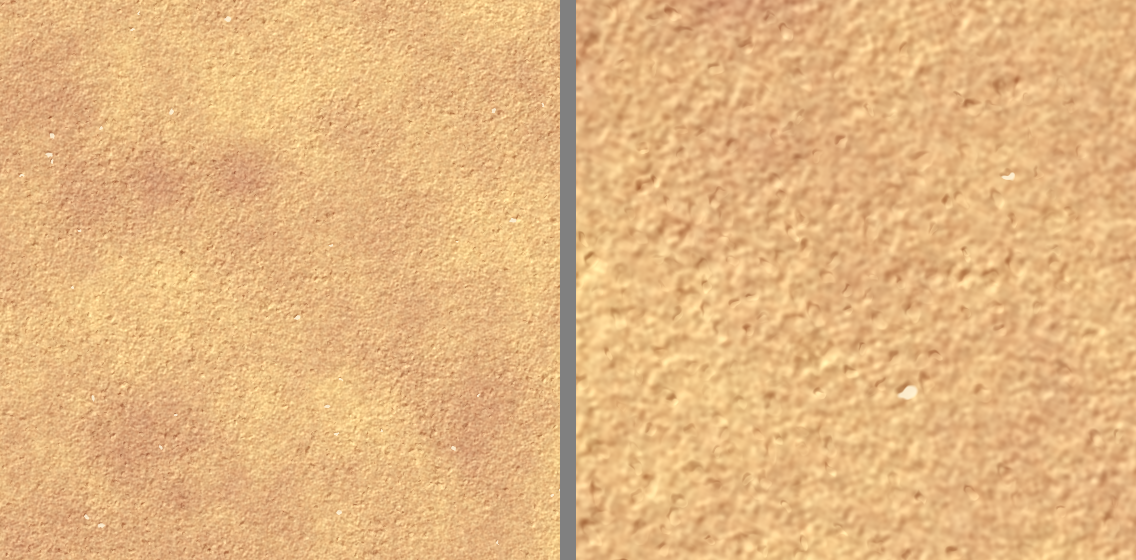
Left, the full canvas; right, a detail of the centre.
This texture is drawn by a Shadertoy shader. Its source:

```glsl
// Fine warm sand seen from above: soft ochre mottling, a grainy relief lit
// from one side, and scattered pebbles with small shadows and pale specks.
// Relief is a directional difference of value noise; pebbles sit on a jittered grid.

#define BASE_COLOR    vec3(0.905, 0.722, 0.506)
#define TONE_STEP     vec3(0.042, 0.052, 0.046)
#define YELLOW_TINT   vec3(0.000, 0.005, -0.010)
#define SPECK_COLOR   vec3(1.00, 0.95, 0.84)
#define LIGHT_DIR     vec2(0.56, -0.83)
#define MOTTLE_SCALE  5.0
#define MOTTLE_TONE   0.50
#define RELIEF_TONE   2.7
#define GRAIN_TONE    2.3
#define PEBBLE_CELLS  64.0
#define PEBBLE_SHARE  0.55
#define SPECK_SHARE   0.018

float hash(vec2 cell, float seed) {
    uvec2 q = uvec2(ivec2(floor(cell))) * uvec2(1597u, 3571u);
    uint n = q.x ^ (q.y + uint(seed) * 7919u);
    n = (n ^ (n >> 15)) * 73471u;
    n = (n ^ (n >> 13)) * 91193u;
    n = (n ^ (n >> 16)) * 40503u;
    n ^= n >> 15;
    return float(n & 65535u) / 65535.0;
}

float noise(vec2 p, float seed) {
    vec2 i = floor(p), f = p - i;
    f = f * f * (3.0 - 2.0 * f);
    float low = mix(hash(i, seed), hash(i + vec2(1, 0), seed), f.x);
    float high = mix(hash(i + vec2(0, 1), seed), hash(i + vec2(1, 1), seed), f.x);
    return mix(low, high, f.y);
}

mat2 rotation(float angle) {
    float c = cos(angle), s = sin(angle);
    return mat2(c, s, -s, c);
}

float fbm(vec2 p, float seed) {
    float sum = 0.0, weight = 0.5;
    for (int i = 0; i < 5; i++) {
        sum += weight * (noise(p, seed + float(i)) - 0.5);
        p = rotation(0.7) * p * 2.03 + 5.3;
        weight *= 0.68;
    }
    return sum;
}

// Brightness of one relief layer: height drop along the light direction.
float relief(vec2 uv, float cells, float angle, float seed) {
    mat2 turn = rotation(angle);
    vec2 p = turn * uv * cells;
    vec2 toLight = turn * LIGHT_DIR * 0.55;
    return noise(p, seed) - noise(p + toLight, seed);
}

// Pebbles: x = tone change, y = coverage by pale specks.
vec2 pebbles(vec2 uv) {
    vec2 p = uv * PEBBLE_CELLS, home = floor(p), result = vec2(0.0);
    for (int y = -1; y <= 1; y++)
    for (int x = -1; x <= 1; x++) {
        vec2 cell = home + vec2(x, y);
        float cluster = smoothstep(0.25, 0.75, noise(cell * 0.16, 31.0));
        if (hash(cell, 32.0) > PEBBLE_SHARE * (0.3 + 1.4 * cluster)) continue;

        vec2 center = cell + vec2(hash(cell, 33.0), hash(cell, 34.0));
        float size = hash(cell, 35.0);
        float radius = mix(0.17, 0.40, size * size);
        mat2 turn = rotation(6.283 * hash(cell, 36.0));
        vec2 stretch = vec2(0.8, 1.25);
        vec2 offset = p - center;
        offset += 0.22 * (vec2(noise(p * 4.0, 37.0), noise(p * 4.0, 38.0)) - 0.5);

        float dist = length(turn * offset * stretch) / radius;
        float shadeDist = length(turn * (offset + LIGHT_DIR * radius * 0.9) * stretch) / radius;
        float body = 1.0 - smoothstep(0.65, 1.2, dist);
        float shadow = (1.0 - smoothstep(0.4, 1.2, shadeDist)) * (1.0 - body);
        float facing = dot(offset, LIGHT_DIR) / radius;
        float strength = mix(0.4, 1.4, hash(cell, 39.0));
        float speck = step(1.0 - SPECK_SHARE, hash(cell, 40.0));

        result.x += strength * (body * (0.55 + 1.2 * facing) - 2.6 * shadow);
        result.y = max(result.y, speck * body);
    }
    return result;
}

void mainImage(out vec4 fragColor, in vec2 fragCoord) {
    vec2 uv = fragCoord / iResolution.y;

    // Broad patches and faint upright streaks
    float mottle = fbm(uv * MOTTLE_SCALE + 3.7, 1.0) / 0.142;
    float streaks = noise(uv * vec2(150.0, 45.0), 8.0) - 0.5;
    float tone = MOTTLE_TONE * mottle + 0.9 * streaks;

    // Grain relief, from lumps down to single grains
    float lumps = 0.35 * relief(uv, 76.0, 0.4, 11.0);
    float grains = 0.8 * relief(uv, 140.0, 1.1, 12.0);
    float fines = 1.2 * relief(uv, 245.0, 2.0, 13.0);
    float roughness = 0.75 + 0.5 * noise(uv * 14.0, 14.0);
    tone += RELIEF_TONE * roughness * (lumps + grains + fines);
    tone += GRAIN_TONE * (noise(rotation(0.5) * uv * 310.0, 15.0) - 0.5);

    // Pebbles and final colour
    vec2 stones = pebbles(uv);
    tone += stones.x;
    float redness = noise(rotation(0.9) * uv * 150.0, 16.0) - 0.5;
    vec3 color = BASE_COLOR + TONE_STEP * tone + YELLOW_TINT * mottle;
    color += redness * vec3(0.015, -0.015, -0.02);
    color = mix(color, SPECK_COLOR, 0.85 * stones.y);
    fragColor = vec4(clamp(color, 0.0, 1.0), 1.0);
}
```
